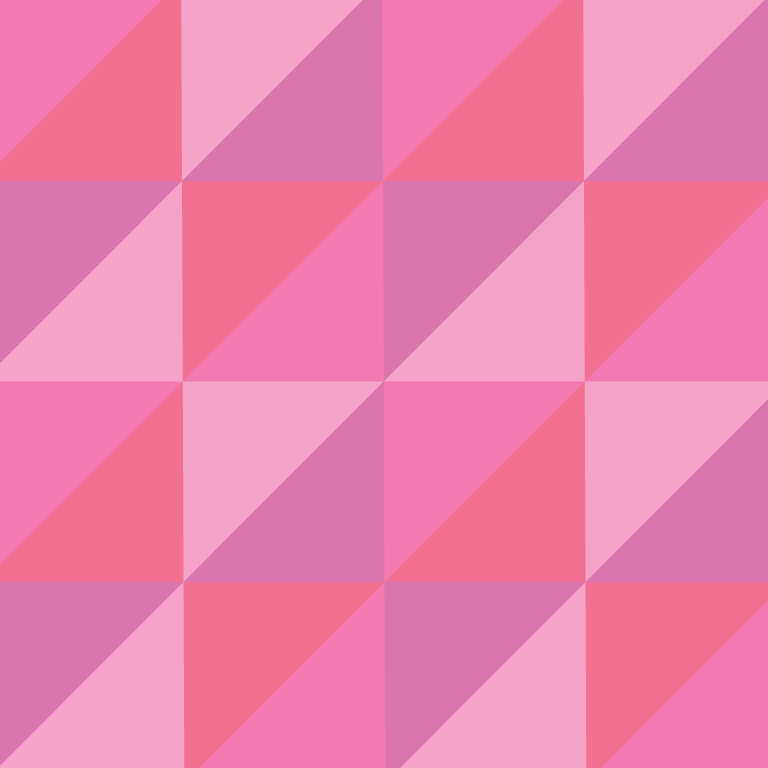
Reproduce this pattern procedurally as a three.js fragment shader.

```glsl
// Grid of squares split along the rising diagonal into pink, coral and mauve triangles
varying vec2 vUv;

vec3 triangleColor(vec2 uv) {
  // Grid slightly under four cells wide, with its columns leaning a little to the left
  vec2 grid = vec2((uv.x - 0.4997 + 0.0039 * (uv.y - 0.5)) / 0.2617,
                   (uv.y - 0.5033) / 0.2611);
  vec2 cell = floor(grid);
  vec2 local = fract(grid);

  // Odd rows swap the two triangles of each square
  bool upper = local.y > local.x;
  bool oddRow = mod(cell.y, 2.0) > 0.5;
  bool first = upper != oddRow;

  // A checkerboard alternates the two colour pairs
  vec3 mauve = vec3(0.86, 0.46, 0.69);
  vec3 blush = vec3(0.96, 0.64, 0.78);
  vec3 coral = vec3(0.95, 0.44, 0.57);
  vec3 pink = vec3(0.95, 0.48, 0.69);
  bool warmPair = mod(cell.x + cell.y, 2.0) > 0.5;
  return warmPair ? (first ? coral : pink) : (first ? mauve : blush);
}

void main() {
  // Average a 4 by 4 set of samples to smooth the edges
  vec2 footprint = fwidth(vUv);
  vec3 sum = vec3(0.0);
  for (int j = 0; j < 4; j++) {
    for (int i = 0; i < 4; i++) {
      vec2 offset = (vec2(float(i), float(j)) + 0.5) / 4.0 - 0.5;
      sum += triangleColor(vUv + offset * footprint);
    }
  }
  gl_FragColor = vec4(sum / 16.0, 1.0);
}
```
